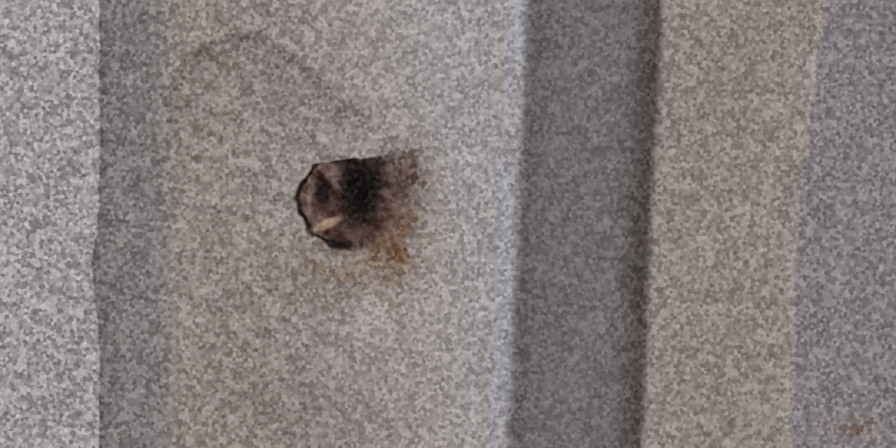
This texture is drawn by a WebGL 2 fragment shader. Its source:

```glsl
#version 300 es
precision highp float;
// Weathered concrete panels with a dark groove, a raised boss and a rusty bolt hole.
uniform vec2 u_resolution;
out vec4 outColor;

// Colours
const vec3 PALE = vec3(0.60, 0.585, 0.59);
const vec3 BAND = vec3(0.485, 0.465, 0.46);
const vec3 PANEL = vec3(0.545, 0.515, 0.497);
const vec3 PANEL_LIT = vec3(0.605, 0.58, 0.578);
const vec3 RIDGE = vec3(0.605, 0.595, 0.615);
const vec3 GROOVE = vec3(0.44, 0.42, 0.42);
const vec3 SHADOW = vec3(0.295, 0.27, 0.265);
const vec3 TAN_WALL = vec3(0.55, 0.515, 0.50);
const vec3 MAUVE = vec3(0.505, 0.478, 0.488);
const vec3 RUST = vec3(0.41, 0.31, 0.23);
const vec3 BOLT = vec3(0.34, 0.265, 0.24);
const vec3 BLACK = vec3(0.11, 0.095, 0.09);
const vec3 GLINT = vec3(0.66, 0.56, 0.49);

// Layout, in canvas heights
const vec2 HOLE = vec2(0.785, 0.550);
const vec2 HOLE_RADIUS = vec2(0.125, 0.112);
const vec2 BOSS_TOP = vec2(0.54, 0.755);
const vec2 BOSS_END = vec2(0.83, 0.56);
const float GRAIN_SCALE = 135.0;
const float GRAIN_AMOUNT = 0.22;
const float FLECK_AMOUNT = 0.06;

vec2 hash2(vec2 c) {
  vec3 q = fract(c.xyx * vec3(0.1031, 0.1030, 0.0973));
  q += dot(q, q.yzx + 33.33);
  return fract((q.xx + q.yz) * q.zy);
}

// Soft cellular noise, zero-centred: nearby cells blend their random values
float speckle(vec2 p) {
  vec2 base = floor(p);
  vec2 sum = vec2(0.0);
  for (int j = -1; j <= 1; j++) {
    for (int i = -1; i <= 1; i++) {
      vec2 cell = base + vec2(i, j);
      vec2 h = hash2(cell);
      vec2 d = cell + h - p;
      float w = exp(-7.0 * dot(d, d));
      sum += w * vec2(hash2(cell + 71.0).x - 0.5, 1.0);
    }
  }
  return sum.x / (sum.y + 0.01);
}

// Layered sines for broad mottling and uneven edges
float waves(vec2 p) {
  return (sin(p.x * 7.0 + 2.0 * sin(p.y * 5.0)) + 0.6 * sin(p.y * 17.0 - p.x * 13.0)
    + 0.4 * sin(p.x * 37.0 + p.y * 29.0)) * 0.5;
}

float blob(vec2 p, vec2 centre, vec2 radius) {
  vec2 d = (p - centre) / radius;
  return exp(-dot(d, d));
}

// Signed distance to a capsule that narrows from a to b
float taper(vec2 p, vec2 a, vec2 b, float ra, float rb) {
  float h = clamp(dot(p - a, b - a) / dot(b - a, b - a), 0.0, 1.0);
  return length(p - mix(a, b, h)) - mix(ra, rb, h);
}

void main() {
  vec2 p = gl_FragCoord.xy / u_resolution.y;
  float aa = 1.5 / u_resolution.y;
  vec2 slant = mat2(0.87, 0.5, -0.5, 0.87) * p;
  float fine = speckle(p * GRAIN_SCALE);
  float flecks = speckle(slant * vec2(58.0, 82.0) + 31.0);
  float coarse = speckle(p * 36.0 + 17.0);
  float chips = speckle(slant * vec2(30.0, 62.0));
  float wobble = 0.0025 * waves(p.yx) + 0.005 * coarse;

  // Main panel, brighter to the right
  float lit = smoothstep(0.55, 1.05, p.x + 0.15 * (p.y - 0.5));
  vec3 col = mix(PANEL, PANEL_LIT, lit);
  col = mix(BAND, col, smoothstep(0.345, 0.395, p.x + 2.0 * wobble));

  // Raised boss with a broken, shaded upper rim
  float boss = taper(p, BOSS_TOP, BOSS_END, 0.165, 0.125) + wobble + 0.012 * chips;
  float upper = smoothstep(0.62, 0.86, p.y);
  float inside = smoothstep(0.01, -0.01, boss);
  float rim = exp(-pow(boss / 0.009, 2.0)) * (0.7 + 1.3 * chips);
  col -= 0.10 * upper * rim;
  col -= 0.04 * smoothstep(0.58, 0.75, p.y) * inside * smoothstep(-0.18, 0.0, boss);
  float rough = max(inside, smoothstep(0.36, 0.42, p.x) * smoothstep(0.85, 0.6, p.x));
  col += 0.08 * chips * rough;
  col -= 0.03 * blob(p, vec2(0.58, 0.08), vec2(0.18, 0.10));

  // Rust bleeding down and right of the hole
  float stain = blob(p, vec2(0.875, 0.47), vec2(0.065, 0.11));
  stain = max(stain, 0.45 * blob(p, vec2(0.76, 0.40), vec2(0.10, 0.07)));
  col = mix(col, RUST, clamp(stain * (0.7 + 1.3 * coarse + 0.9 * flecks), 0.0, 1.0));
  col += 0.06 * blob(p, vec2(0.84, 0.30), vec2(0.04, 0.05));
  float soot = blob(p, vec2(0.905, 0.605), vec2(0.045, 0.065));
  col = mix(col, BOLT, clamp(soot * (0.8 + 1.2 * coarse + 0.9 * flecks), 0.0, 1.0));

  // Hole: rounded left, flat lintel, ragged right
  vec2 q = (p - HOLE) / HOLE_RADIUS;
  float ring = (length(q) - 1.0) * HOLE_RADIUS.y + 0.016 * coarse;
  float lintel = p.y - 0.645 - 0.14 * (p.x - HOLE.x) + 0.006 * coarse;
  float hole = max(ring, lintel);
  float soft = mix(0.005, 0.035, smoothstep(0.78, 0.88, p.x));
  float cavity = smoothstep(soft, -soft, hole) * smoothstep(aa, -aa, lintel);
  float ragged = smoothstep(0.82, 0.90, p.x + 0.05 * coarse);
  col = mix(col, BOLT + 0.22 * chips + 0.15 * flecks, cavity * mix(1.0, 0.6, ragged));
  float core = 1.1 * blob(p, vec2(0.805, 0.58), vec2(0.050, 0.090));
  core = max(core, 0.9 * blob(p, vec2(0.722, 0.57), vec2(0.024, 0.035)));
  core = max(core, blob(p, vec2(0.83, 0.645), vec2(0.11, 0.014)));
  core = max(core, 0.8 * blob(p, vec2(0.75, 0.455), vec2(0.055, 0.013)));
  core = max(core, 0.75 * exp(-pow((ring + 0.006) / 0.006, 2.0)) * smoothstep(0.80, 0.72, p.x));
  core = smoothstep(0.15, 0.85, core + 0.35 * flecks);
  col = mix(col, BLACK, core * cavity);
  float glint = blob(p, vec2(0.73, 0.50 + 0.4 * (p.x - 0.73)), vec2(0.034, 0.012));
  glint = max(glint, 0.4 * blob(p, vec2(0.690, 0.55), vec2(0.008, 0.05)));
  col = mix(col, GLINT, smoothstep(0.1, 0.75, glint) * 0.85 * cavity);

  // Pale left slab and the shadow it casts
  float slabEdge = 0.221 + wobble - 0.014 * blob(p, vec2(p.x, 0.39), vec2(1.0, 0.07));
  col -= 0.075 * exp(-max(p.x - slabEdge, 0.0) / 0.018);
  float slab = smoothstep(aa, -aa, p.x - slabEdge);
  col = mix(col, PALE, slab);

  // Bright ridge, then the dark groove
  float ridge = 1.118 + 0.045 * p.y;
  col = mix(col, RIDGE, smoothstep(-0.045, -0.02, p.x - ridge));
  float groove = smoothstep(-0.002, 0.030, p.x - ridge);
  float wall = 1.425 + 0.045 * p.y + wobble;
  vec3 trough = GROOVE - 0.055 * exp(-abs(p.x - ridge - 0.035) / 0.03);
  trough = mix(trough, SHADOW, 0.9 * smoothstep(-0.085, 0.0, p.x - wall));
  col = mix(col, trough, groove);

  // Right-hand wall and its recessed side
  float tanWall = smoothstep(-0.006, 0.020, p.x - wall);
  col = mix(col, TAN_WALL, tanWall);
  float side = 1.765 + 0.08 * p.y * p.y + wobble;
  col += 0.025 * exp(-pow((p.x - side + 0.010) / 0.010, 2.0));
  col = mix(col, MAUVE, smoothstep(-0.005, 0.010, p.x - side));
  float smudge = blob(p, vec2(1.915, 0.045), vec2(0.035, 0.02));
  col = mix(col, RUST, clamp(smudge * (0.4 + flecks), 0.0, 1.0));

  // Mottling and grain
  float strength = mix(1.0, 0.7, groove * (1.0 - tanWall)) * (1.0 + 0.35 * slab);
  strength *= 1.0 - 0.5 * cavity;
  col += strength * (GRAIN_AMOUNT * fine + FLECK_AMOUNT * flecks);
  col += 0.025 * coarse + 0.007 * waves(p * 2.0);
  outColor = vec4(clamp(col, 0.0, 1.0), 1.0);
}
```
